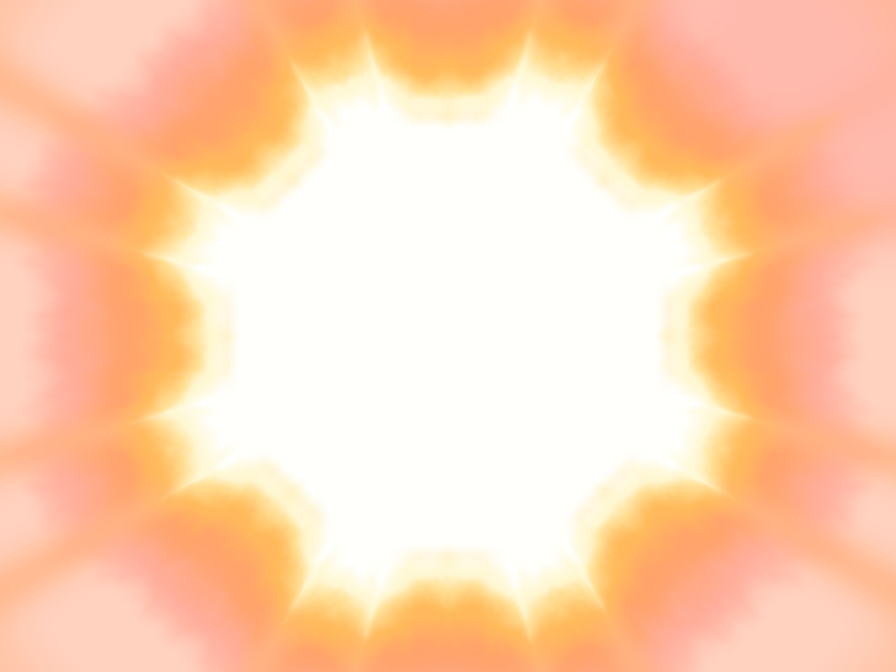
This background is drawn by a WebGL 1 fragment shader. Its source:

```glsl
precision highp float;
uniform vec2 u_resolution;

const float PI = 3.14159265;
const float SECTOR = PI / 4.0;

const vec3 WHITE = vec3(1.0, 1.0, 0.99);
const vec3 CREAM = vec3(1.0, 0.97, 0.83);
const vec3 YELLOW = vec3(1.0, 0.87, 0.58);
const vec3 AMBER = vec3(1.0, 0.73, 0.36);
const vec3 ORANGE = vec3(1.0, 0.64, 0.42);
const vec3 PINK = vec3(1.0, 0.68, 0.61);
const vec3 BLUSH = vec3(1.0, 0.82, 0.75);
const vec3 PEACH = vec3(1.0, 0.71, 0.53);
const vec3 ROSE = vec3(1.0, 0.70, 0.66);

float hash(vec2 p) {
  return fract(sin(dot(p, vec2(127.1, 311.7))) * 4375.85);
}

float noise(vec2 p) {
  vec2 cell = floor(p);
  vec2 f = fract(p);
  f = f * f * (3.0 - 2.0 * f);
  float low = mix(hash(cell), hash(cell + vec2(1.0, 0.0)), f.x);
  float high = mix(hash(cell + vec2(0.0, 1.0)), hash(cell + 1.0), f.x);
  return mix(low, high, f.y);
}

float fbm(vec2 p) {
  float sum = 0.0;
  float weight = 0.5;
  for (int i = 0; i < 4; i++) {
    sum += weight * (noise(p) - 0.5);
    p = p * 2.03 + 7.3;
    weight *= 0.5;
  }
  return sum;
}

// Angle from the nearest of eight axes, mirrored within each sector.
float foldAngle(float angle) {
  return abs(mod(angle + 0.5 * SECTOR, SECTOR) - 0.5 * SECTOR);
}

// Paired star tips rise on both sides of each sector boundary.
float starRadius(float fold) {
  float shoulder = 0.05 * smoothstep(0.08, 0.39, fold);
  float tip = 0.045 * exp(-abs(fold - 0.268) / 0.04);
  return 0.375 + shoulder + tip;
}

// Heat colours from the white core to the pale outer lobes.
vec3 heatColor(float d) {
  vec3 color = mix(WHITE, CREAM, smoothstep(-0.075, -0.025, d));
  color = mix(color, YELLOW, smoothstep(-0.03, 0.005, d));
  color = mix(color, AMBER, smoothstep(-0.005, 0.04, d));
  color = mix(color, ORANGE, smoothstep(0.03, 0.10, d));
  color = mix(color, PINK, smoothstep(0.09, 0.19, d));
  return mix(color, BLUSH, smoothstep(0.17, 0.26, d));
}

// Soft rays continue outward from the star tips.
float rayGlow(float fold, float radius) {
  float offset = (fold - 0.268) / 0.055;
  return exp(-offset * offset) * smoothstep(0.43, 0.56, radius);
}

// Thin bright chord with a dim hollow inside it.
vec3 addChord(vec3 color, vec2 q) {
  float span = 1.0 - smoothstep(0.03, 0.10, q.y);
  float hollow = exp(-pow((q.x - 0.327) / 0.012, 2.0)) * span;
  float line = exp(-pow((q.x - 0.348) / 0.006, 2.0)) * span;
  color = mix(color, YELLOW, 0.22 * hollow);
  return mix(color, CREAM, 0.45 * line);
}

void main() {
  vec2 p = (gl_FragCoord.xy - 0.5 * u_resolution) / u_resolution.y;
  float radius = length(p);
  float fold = foldAngle(atan(p.y, p.x + 0.00001));
  vec2 q = radius * vec2(cos(fold), sin(fold));

  // Mirrored wisps and gentle uneven drift
  float wisps = 0.05 * fbm(q * vec2(18.0, 30.0));
  float drift = 0.035 * fbm(p * 5.0 + 3.0);
  float d = radius - starRadius(fold) + wisps + drift;

  vec3 color = addChord(heatColor(d), q);
  color = mix(color, PEACH, 0.8 * rayGlow(fold, radius));

  // Rosier upper right and warmer far corners
  float rosy = smoothstep(0.15, 0.45, p.x) * smoothstep(0.05, 0.25, p.y);
  color = mix(color, ROSE, 0.75 * rosy * smoothstep(0.16, 0.25, d));
  color = mix(color, PEACH, 0.5 * smoothstep(0.72, 0.86, radius));

  gl_FragColor = vec4(color, 1.0);
}
```
